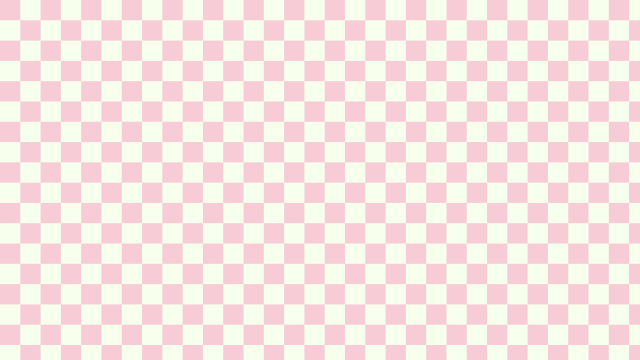
Give the GLSL for this pattern, as a Shadertoy shader.

```glsl
// Flat two-colour checkerboard of pink and cream squares, anchored at the top left.
#define ROWS 17.74                    // squares per canvas height
#define PINK vec3(0.97, 0.80, 0.84)
#define CREAM vec3(0.97, 1.00, 0.93)
#define EDGE_PIXELS 1.0               // width of the smoothed edge

// Square wave per axis: +1 in even cells, -1 in odd ones, with soft steps.
vec2 softSquareWave(vec2 p, float edgeWidth) {
    vec2 edgeDistance = 0.5 - abs(fract(p) - 0.5);
    vec2 side = 1.0 - 2.0 * mod(floor(p), 2.0);
    return side * clamp(2.0 * edgeDistance / edgeWidth, 0.0, 1.0);
}

void mainImage(out vec4 fragColor, in vec2 fragCoord) {
    // Cell coordinates, counted right and down from the top left corner
    float cellsPerPixel = ROWS / iResolution.y;
    vec2 cell = vec2(fragCoord.x, iResolution.y - fragCoord.y) * cellsPerPixel;

    // The product of both waves alternates the squares
    vec2 wave = softSquareWave(cell, EDGE_PIXELS * cellsPerPixel);
    float pinkAmount = 0.5 + 0.5 * wave.x * wave.y;

    fragColor = vec4(mix(CREAM, PINK, pinkAmount), 1.0);
}
```
